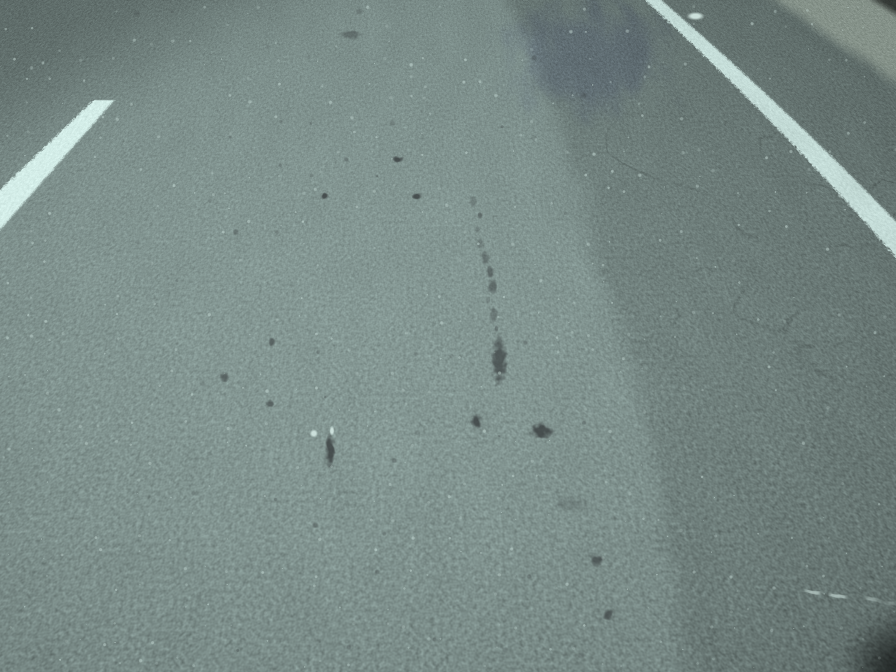
Reproduce this texture procedurally as a WebGL 1 fragment shader.

```glsl
precision highp float;
// Worn asphalt lane seen from above the road, with two painted lines.
// Gradient noise gives grain, mottling and cracks; soft ellipses give stains;
// a compressed ground mapping makes the grain finer toward the far edge.
uniform vec2 u_resolution;

vec2 hash2(vec2 c) {
  vec3 q = fract(vec3(c.xyx) * vec3(0.1031, 0.1030, 0.0973));
  q += dot(q, q.yzx + 33.33);
  return fract((q.xx + q.yz) * q.zy);
}

float cornerSlope(vec2 cell, vec2 offset) {
  return dot(hash2(cell) * 2.0 - 1.0, offset);
}

float gradientNoise(vec2 p) {
  vec2 i = floor(p), f = fract(p);
  vec2 w = f * f * f * (f * (f * 6.0 - 15.0) + 10.0);
  vec2 e = vec2(1.0, 0.0);
  float low = mix(cornerSlope(i, f), cornerSlope(i + e, f - e), w.x);
  float high = mix(cornerSlope(i + e.yx, f - e.yx), cornerSlope(i + 1.0, f - 1.0), w.x);
  return mix(low, high, w.y);
}

float fbm(vec2 p) {
  float sum = 0.0, amp = 0.6;
  for (int i = 0; i < 4; i++) {
    sum += amp * gradientNoise(p);
    p = p * 2.03 + 17.3;
    amp *= 0.55;
  }
  return sum;
}

// Soft ellipse; the rough value breaks up its rim.
float blot(vec2 p, vec2 center, vec2 radius, float rough) {
  float r = length((p - center) / radius) + rough;
  return 1.0 - smoothstep(0.45, 1.4, r);
}

// Randomly filled grid of small dots of varied size and strength.
float specks(vec2 p, float cell, float radius, float density, float seed) {
  vec2 id = floor(p / cell);
  vec2 rnd = hash2(id + seed);
  vec2 center = (id + 0.2 + 0.6 * hash2(id + seed + 41.0)) * cell;
  float strength = step(rnd.x, density) * (0.3 + 0.7 * rnd.x / density);
  return blot(p, center, vec2(radius * (0.5 + rnd.y)), 0.0) * strength;
}

float band(float x, float left, float right, float soft) {
  return smoothstep(left - soft, left + soft, x) * (1.0 - smoothstep(right - soft, right + soft, x));
}

// Drops of oil strung out along the lane, p measured down from the top.
float oilTrail(vec2 p, float rough) {
  float sum = 0.0;
  for (int i = 0; i < 11; i++) {
    float t = float(i) / 10.0;
    vec2 rnd = hash2(vec2(float(i), 7.0));
    vec2 c = vec2(mix(0.707, 0.741, t) + (rnd.x - 0.5) * 0.014, mix(0.30, 0.51, t));
    sum = max(sum, blot(p, c, vec2(0.004, 0.006) * (0.6 + rnd.y), rough) * (0.2 + 0.45 * rnd.x));
  }
  return sum;
}

float stains(vec2 p, float rough) {
  float s = oilTrail(p, rough);
  s = max(s, blot(p, vec2(0.743, 0.537), vec2(0.010, 0.031), rough) * 0.85);
  s = max(s, blot(p, vec2(0.709, 0.627), vec2(0.007, 0.009), rough));
  s = max(s, blot(p, vec2(0.806, 0.641), vec2(0.014, 0.010), rough));
  s = max(s, blot(p, vec2(0.491, 0.672), vec2(0.006, 0.022), rough));
  s = max(s, blot(p, vec2(0.888, 0.833), vec2(0.009, 0.008), rough) * 0.8);
  s = max(s, blot(p, vec2(0.905, 0.915), vec2(0.007, 0.007), rough) * 0.8);
  s = max(s, blot(p, vec2(0.620, 0.292), vec2(0.007, 0.004), rough));
  s = max(s, blot(p, vec2(0.592, 0.237), vec2(0.007, 0.004), rough));
  s = max(s, blot(p, vec2(0.483, 0.292), vec2(0.005, 0.004), rough));
  s = max(s, blot(p, vec2(0.334, 0.561), vec2(0.006, 0.006), rough) * 0.7);
  s = max(s, blot(p, vec2(0.402, 0.601), vec2(0.005, 0.005), rough) * 0.7);
  s = max(s, blot(p, vec2(0.405, 0.509), vec2(0.005, 0.005), rough) * 0.7);
  s = max(s, blot(p, vec2(0.523, 0.052), vec2(0.013, 0.006), rough) * 0.5);
  return max(s, blot(p, vec2(0.850, 0.750), vec2(0.022, 0.009), rough) * 0.25);
}

void main() {
  float px = 1.0 / u_resolution.y;
  vec2 p = gl_FragCoord.xy * px;
  p.y = 1.0 - p.y;
  float x = p.x, d = p.y;
  vec2 ground = vec2((x - 0.61) / (d + 0.8), log(d + 0.8));
  float grain = gradientNoise(ground * 240.0) + 0.8 * gradientNoise(ground * 430.0 + 9.0);
  float mottle = fbm(ground * vec2(22.0, 14.0));

  // Broad light, shaded far-left corner and darker resurfaced strip.
  vec2 away = (p - vec2(0.50, 0.50)) / vec2(1.0, 0.75);
  float tone = 0.595 - 0.11 * dot(away, away);
  tone -= 0.10 * (1.0 - smoothstep(0.4, 1.5, x / 0.38 + d / 0.21));
  float seam = 0.747 + 0.42 * d - 0.15 * d * d + 0.05 * fbm(p * 9.0);
  float strip = smoothstep(-0.018, 0.028, x - seam);
  tone -= strip * mix(0.075, 0.045, d);
  float patchDark = blot(p, vec2(0.875, 0.085), vec2(0.11, 0.075), mottle);
  tone -= 0.035 * patchDark;
  tone += 0.03 * mottle + grain * mix(0.075, 0.115, d);

  // Faint cracks, mostly sideways, in the strip.
  float ridge = abs(gradientNoise(p * vec2(5.0, 11.0) + 0.2 * mottle + 3.0));
  float crack = (1.0 - smoothstep(0.004, 0.022, ridge)) * strip * band(d, 0.17, 0.64, 0.06);
  tone -= 0.05 * crack * smoothstep(-0.1, 0.2, mottle);
  vec3 color = tone * mix(vec3(0.875, 1.0, 0.975), vec3(0.86, 0.98, 1.03), patchDark);

  // Pale verge and dark far corner.
  float verge = smoothstep(-0.02, 0.03, x - 1.15 - 1.45 * d + 0.02 * mottle);
  color = mix(color, vec3(0.56, 0.61, 0.57) + 0.08 * grain, verge * 0.8);
  color *= 1.0 - 0.6 * smoothstep(0.0, 0.03, x - 1.285 - 1.6 * d);

  // Oil and small dark or bright stones.
  float oil = stains(p, 0.7 * gradientNoise(p * 130.0));
  oil = max(oil, 0.45 * specks(p, 0.055, 0.003, 0.2, 5.0) * band(x, 0.2, 0.92, 0.05));
  color = mix(color, vec3(0.22, 0.24, 0.245), oil * 0.8);
  float glint = 0.5 * specks(p, 0.027, 0.0018, 0.3, 19.0);
  glint = max(glint, blot(p, vec2(0.467, 0.645), vec2(0.005), 0.0));
  glint = max(glint, blot(p, vec2(0.494, 0.641), vec2(0.003, 0.006), 0.0));
  glint = max(glint, blot(p, vec2(1.035, 0.024), vec2(0.011, 0.005), 0.0));
  float scratch = abs(d - 0.878 - 0.15 * (x - 1.19) - 0.015 * mottle);
  float broken = smoothstep(-0.15, 0.25, gradientNoise(p * 40.0));
  glint = max(glint, 0.6 * broken * (1.0 - smoothstep(0.001, 0.004, scratch)) * smoothstep(1.18, 1.21, x));
  color = mix(color, vec3(0.80, 0.88, 0.86), glint);

  // Painted lines: a near dash and a long curved edge line.
  float rise = 0.149 - d;
  float wear = 0.004 * grain;
  float dash = band(x + wear, 0.139 + 1.037 * rise, 0.170 + 0.881 * rise, 0.002 + px);
  dash *= smoothstep(-px, px, d - 0.149);
  float middle = 0.972 + 1.12 * d - 0.29 * d * d;
  float halfWidth = 0.012 + 0.035 * d;
  float edgeLine = band(x + wear, middle - halfWidth, middle + halfWidth, 0.002 + px);
  vec3 paint = vec3(0.83, 0.93, 0.91) + 0.06 * grain;
  color = mix(color, paint, max(dash, edgeLine * (0.86 + 0.12 * mottle)));

  // Lens shading in the near right corner.
  color *= 1.0 - 0.6 * (1.0 - smoothstep(0.01, 0.11, length(p - vec2(1.345, 1.0))));
  gl_FragColor = vec4(clamp(color, 0.0, 1.0), 1.0);
}
```
